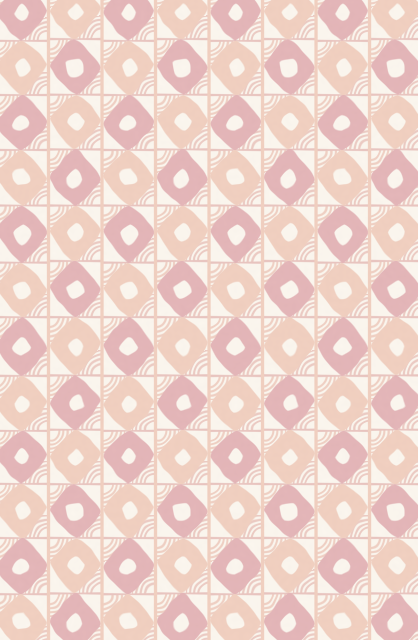
Give the GLSL for this pattern, as a Shadertoy shader.

```glsl
// Checkerboard of hand-cut pink and peach diamonds between thin posts, with arc fans in the gaps.

const vec3 CREAM = vec3(0.98, 0.96, 0.93);
const vec3 PEACH = vec3(0.94, 0.81, 0.75);
const vec3 PINK  = vec3(0.89, 0.71, 0.72);
const vec3 BLUSH = vec3(0.91, 0.77, 0.75);

// Layout, in canvas heights
const vec2 PITCH = vec2(0.0836, 0.0863);
const vec2 FIRST_CENTER = vec2(0.0340, 0.0200);   // measured from the top left
const vec2 VARIATION_PERIOD = vec2(2.0, 8.0);     // cells before the hand-cut shapes recur

// Shapes, in cells
const vec2 DIAMOND_RADII = vec2(0.478, 0.510);
const float DIAMOND_POWER = 1.20;
const vec2 HOLE_RADII = vec2(0.162, 0.158);
const float HOLE_POWER = 1.45;
const float POST_X = 0.488;
const float POST_HALF = 0.031;
const float RAIL_HALF = 0.022;
const float ARC_SPACING = 0.078;
const float ARC_HALF = 0.020;
const float ARC_INNER = 0.15;
const float ARC_OUTER = 0.43;
const float ROW_DRIFT = 0.075;
const float EDGE_WOBBLE = 0.035;

vec2 hash2(vec2 p) {
    vec3 a = fract(p.xyx * vec3(0.1031, 0.1030, 0.0973));
    a += dot(a, a.yzx + 33.33);
    return fract((a.xx + a.yz) * a.zy);
}

float gradientNoise(vec2 p) {
    vec2 i = floor(p), f = fract(p);
    vec2 u = f * f * f * (f * (f * 6.0 - 15.0) + 10.0);
    vec2 o = vec2(0.0, 1.0);
    float a = dot(hash2(i) * 2.0 - 1.0, f);
    float b = dot(hash2(i + o.yx) * 2.0 - 1.0, f - o.yx);
    float c = dot(hash2(i + o.xy) * 2.0 - 1.0, f - o.xy);
    float d = dot(hash2(i + o.yy) * 2.0 - 1.0, f - o.yy);
    return mix(mix(a, b, u.x), mix(c, d, u.x), u.y);
}

// Approximate signed distance to a superellipse; powers near 1 give a bulging diamond
float softDiamond(vec2 p, vec2 radii, float power) {
    vec2 n = pow(abs(p) / radii + 1e-4, vec2(power));
    return (pow(n.x + n.y, 1.0 / power) - 1.0) * radii.x * 0.72;
}

mat2 rotation(float angle) {
    float c = cos(angle), s = sin(angle);
    return mat2(c, s, -s, c);
}

float coverage(float dist, float pixel) {
    return smoothstep(0.75 * pixel, -0.75 * pixel, dist);
}

void mainImage(out vec4 fragColor, in vec2 fragCoord) {
    vec2 canvas = fragCoord / iResolution.y;
    vec2 grid = (vec2(canvas.x, 1.0 - canvas.y) - FIRST_CENTER) / PITCH;
    float pixel = 1.0 / (iResolution.y * PITCH.y);

    // Rows drift gently, differently in odd and even columns
    float column = floor(grid.x + 0.5);
    float lane = mod(column, 2.0);
    grid.y -= 0.06 * exp(-pow((grid.y - 7.0) / 1.6, 2.0));
    grid.y += ROW_DRIFT * gradientNoise(vec2(lane * 7.0 + 3.5, grid.y * 0.8 + 20.3));

    vec2 cell = vec2(column, floor(grid.y + 0.5));
    vec2 q = (grid - cell) * vec2(1.0, -1.0);
    vec2 kind = mod(cell, VARIATION_PERIOD);
    vec2 cut = hash2(kind + 11.7) - 0.5;
    vec2 tilt = hash2(kind + 47.3) - 0.5;

    // Hand-drawn wobble
    vec2 seed = kind * 9.0 + 40.0;
    vec2 wobble = vec2(gradientNoise(q * 4.0 + seed), gradientNoise(q * 4.0 + seed + 5.3));
    vec2 drawn = q + EDGE_WOBBLE * wobble;

    vec3 color = CREAM;

    // Arc fans around the upper left and lower right corners
    vec2 folded = drawn.x < 0.0 ? drawn : -drawn;
    float radius = length(folded - vec2(-POST_X, 0.5));
    float ring = abs(fract((radius - ARC_INNER) / ARC_SPACING) - 0.5) * ARC_SPACING;
    float fan = coverage(ring - ARC_HALF, pixel) * step(0.0, folded.y)
              * step(ARC_INNER, radius) * step(radius, ARC_OUTER);
    vec3 fanColor = mix(PEACH, BLUSH, drawn.x < 0.0 ? 0.25 : 0.75);
    color = mix(color, fanColor, fan * 0.92);

    // Rails between rows, thinning toward the diamond tips
    float railHalf = RAIL_HALF * (0.6 + 0.8 * abs(q.x));
    color = mix(color, BLUSH, coverage(0.5 - abs(q.y) - railHalf, pixel));

    // Diamond: leaning, with its widest line off centre
    vec2 body = drawn;
    body.y += tilt.x * 0.14 * body.x - 0.025 * cut.y * (1.0 - 4.0 * q.y * q.y);
    body.x += tilt.y * 0.10 * body.y;
    body.y += (0.02 + 0.05 * cut.x) * (4.0 * q.y * q.y - 1.0);
    float bodyMask = coverage(softDiamond(body, DIAMOND_RADII, DIAMOND_POWER), pixel);
    vec3 bodyColor = mod(cell.x + cell.y, 2.0) < 0.5 ? PINK : PEACH;
    color = mix(color, bodyColor, bodyMask);

    // Irregular centre opening
    vec2 opening = rotation(0.16 + tilt.y * 0.7) * (drawn + wobble * 0.03 - cut * 0.035);
    vec2 openingRadii = HOLE_RADII * (1.0 + 0.16 * tilt);
    color = mix(color, CREAM, coverage(softDiamond(opening, openingRadii, HOLE_POWER), pixel));

    // Posts between columns
    float post = abs(abs(q.x) - 0.5) - (0.5 - POST_X) - POST_HALF * 0.6;
    color = mix(color, PEACH, coverage(post, pixel));

    // Faint pigment mottling
    color += 0.008 * gradientNoise(canvas * 110.0);
    fragColor = vec4(color, 1.0);
}
```
